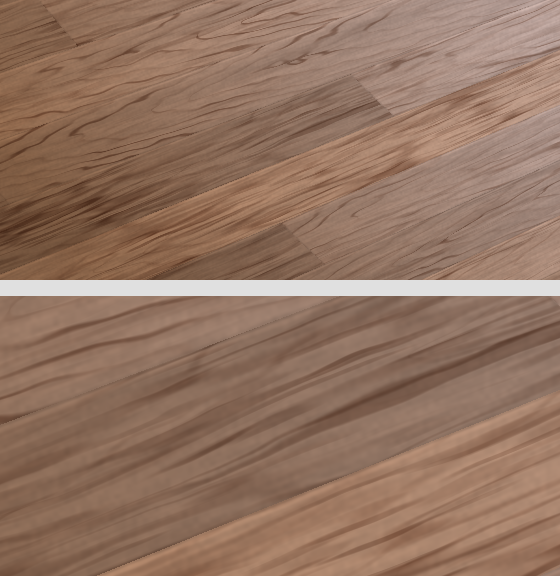
Top, the full canvas; bottom, a detail of the centre.
Reproduce this texture procedurally as a WebGL 2 fragment shader.

```glsl
#version 300 es
precision highp float;

uniform vec2 u_resolution;
out vec4 fragColor;

const float SLOPE = 0.403;        // plank direction at mid height
const float CONVERGE = 0.09;      // perspective narrowing to the right
const float SKEW = 0.65;          // lean of the butt joints
const float PLANK_WIDTH = 0.24;
const float PLANK_LENGTH = 3.0;
const float PLANK_OFFSET = 0.02;
const float JOINT_START = 1.42;
const float JOINT_STEP = 1.78;
const vec3 WARM = vec3(0.545, 0.398, 0.290);
const vec3 COOL = vec3(0.725, 0.635, 0.608);
const vec3 GRAIN_TINT = vec3(0.67, 0.57, 0.51);
const float RING_RATE = 3.6;
const float RING_SPREAD = 6.0;
const float RING_WIDTH = 0.0068;
const float SPECKLE = 0.05;

// Per row: brightness, share of straight streaks, warmth
const vec3 ROWS[8] = vec3[8](
    vec3(1.03, 0.80, 0.45), vec3(1.00, 0.10, 0.05),
    vec3(0.97, 0.35, 0.00), vec3(1.19, 0.36, 0.40),
    vec3(0.98, 0.35, 0.00), vec3(0.97, 0.15, 0.00),
    vec3(1.11, 0.09, 0.05), vec3(0.99, 0.50, 0.20));

float hash(vec2 p) {
    vec3 q = fract(vec3(p.xyx) * 0.1031);
    q += dot(q, q.yzx + 33.33);
    return fract((q.x + q.y) * q.z);
}

float noise(vec2 p) {
    vec2 i = floor(p), f = fract(p);
    f = f * f * (3.0 - 2.0 * f);
    return mix(mix(hash(i), hash(i + vec2(1, 0)), f.x),
               mix(hash(i + vec2(0, 1)), hash(i + vec2(1, 1)), f.x), f.y);
}

float fbm(vec2 p) {
    float sum = 0.0, gain = 0.5;
    for (int i = 0; i < 4; i++) {
        sum += gain * noise(p);
        p = p * 2.03 + 17.3;
        gain *= 0.5;
    }
    return sum;
}

// Nested arches of growth rings; v runs from -0.5 to 0.5 over the plank
float ringGrain(float along, float v, vec2 seed) {
    v += 0.35 * (noise(vec2(along * 1.4, 3.0) + seed) - 0.5);
    float r = sqrt(v * v + 0.004);
    float h = RING_RATE * along - RING_SPREAD * r
            + 2.2 * fbm(vec2(along * 2.5, v * 3.0) + seed)
            + 0.35 * noise(vec2(along * 18.0, v * 14.0) + seed);
    float steep = length(vec2(RING_RATE, RING_SPREAD / PLANK_WIDTH * v / r));
    float f = fract(h);
    float line = 1.0 - smoothstep(0.001, RING_WIDTH, abs(f - 0.5) / steep);
    float fade = smoothstep(0.35, 0.75, noise(vec2(along * 5.0, v * 6.0) + seed.yx));
    float shade = smoothstep(0.0, 0.5, f) * (1.0 - smoothstep(0.5, 0.60, f));
    return line * mix(0.12, 0.85, fade) + 0.15 * shade;
}

// Thin forking strokes that run with the plank
float streakGrain(float along, float across, vec2 seed) {
    float bend = 0.035 * fbm(vec2(along * 3.5, across * 11.0) + seed);
    float y = across + bend - 0.018 * along;
    float ridge = 1.0 - abs(2.0 * noise(vec2(along * 3.5, y * 52.0) + seed) - 1.0);
    float fork = smoothstep(0.68, 0.98, ridge);
    float broad = smoothstep(0.60, 0.82, noise(vec2(along * 5.0, y * 85.0) + seed));
    float fine = smoothstep(0.55, 0.85, noise(vec2(along * 9.0, y * 135.0) + seed.yx));
    float cluster = smoothstep(0.25, 0.75, noise(vec2(along * 2.5, y * 15.0) + seed));
    return (0.5 * fork + 0.65 * broad + 0.4 * fine) * mix(0.3, 1.1, cluster);
}

void main() {
    vec2 p = gl_FragCoord.xy / u_resolution.y;
    float pixel = 1.0 / u_resolution.y;

    // Floor coordinates
    float across = (p.y - SLOPE * p.x) / (1.0 - CONVERGE * p.x);
    float along = p.x + SKEW * across;
    float lane = (across - PLANK_OFFSET) / PLANK_WIDTH;
    float row = floor(lane);
    float v = lane - row - 0.5;

    // Board within the row
    float joint = mod(JOINT_START + JOINT_STEP * row, PLANK_LENGTH);
    float fromJoint = along - joint;
    float board = floor(fromJoint / PLANK_LENGTH);
    float before = 1.0 - smoothstep(-2.0 * pixel, 2.0 * pixel, fromJoint);
    vec2 seed = vec2(row * 7.31 + 60.0, board * 13.7 + 90.0);
    vec3 look = ROWS[int(clamp(row + 4.0, 0.0, 7.0))];
    float tone = look.x * mix(1.0, 0.92, before);
    float streaks = min(look.y * mix(1.0, 2.5, before), 1.0);
    float warmth = min(look.z + 0.25 * before * streaks, 1.0);

    // Window light cools and brightens toward the upper right
    float light = clamp(0.45 * p.x + 0.32 * (p.y - 0.5), 0.0, 1.0);
    vec3 color = mix(WARM, COOL, light * (1.0 - 0.6 * warmth)) * tone;
    color *= 0.92 + 0.10 * smoothstep(0.0, 0.7, p.y + 0.4 * p.x);
    color *= 0.91 + 0.19 * fbm(vec2(along * 1.6, across * 16.0) + seed);

    // Grain
    float grain = ringGrain(along, v, seed) * (1.0 - 0.85 * streaks)
                + streakGrain(along, across, seed) * mix(0.14, 0.95, streaks);
    color *= mix(vec3(1.0), GRAIN_TINT, min(grain, 1.25) * mix(1.0, 0.75, light));
    float pores = noise(vec2(along * 24.0, across * 160.0)) - 0.5;
    float speckle = noise(p * 150.0) - 0.5;
    color *= 1.0 + 0.07 * pores + SPECKLE * speckle;

    // Soft seams, with a faint lit bevel
    float seam = (0.5 - abs(v)) * PLANK_WIDTH;
    float bevel = (0.5 - v) * PLANK_WIDTH;
    color *= 1.0 - 0.06 * (1.0 - smoothstep(0.0, 0.006, seam));
    color *= 1.0 - 0.05 * (1.0 - smoothstep(0.0, 0.007, abs(fromJoint)));
    color *= 1.0 + 0.07 * smoothstep(0.001, 0.005, bevel) * (1.0 - smoothstep(0.006, 0.012, bevel));

    fragColor = vec4(clamp(color, 0.0, 1.0), 1.0);
}
```
